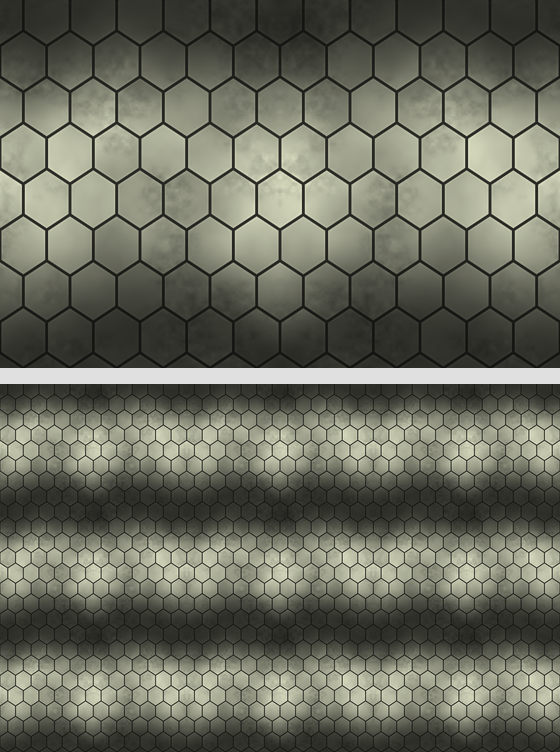
Top: one tile. Bottom: repeated 3 by 3.
Reproduce this pattern procedurally as a Shadertoy shader.

```glsl
// Brushed olive metal plate cut into a seamless grid of 12 x 8 hexagons.
// A soft band of light crosses the middle; dark grooves with thin bright
// rims part the cells, and wrapped value noise adds clouds and worn specks.

const float TAU = 6.2831853;
const vec2 CELLS = vec2(12.0, 8.0);      // columns, rows (rows must be even)
const float ROW_PHASE = 3.667;           // height of an unshifted row
const float GROOVE = 0.031;              // half width, in cell widths
const vec3 METAL_TINT = vec3(0.985, 1.0, 0.87);

float hash21(vec2 p) {
    vec3 q = fract(p.xyx * 0.1031);
    q += dot(q, q.yzx + 33.33);
    return fract((q.x + q.y) * q.z);
}

// Value noise that repeats after a whole number of lattice steps.
float wrapNoise(vec2 uv, vec2 period) {
    vec2 p = uv * period;
    vec2 i = floor(p);
    vec2 f = fract(p);
    f = f * f * (3.0 - 2.0 * f);
    float a = hash21(mod(i, period));
    float b = hash21(mod(i + vec2(1.0, 0.0), period));
    float c = hash21(mod(i + vec2(0.0, 1.0), period));
    float d = hash21(mod(i + vec2(1.0, 1.0), period));
    return mix(mix(a, b, f.x), mix(c, d, f.x), f.y);
}

float wrapFbm(vec2 uv, vec2 period) {
    float sum = 0.0;
    float gain = 0.5;
    for (int i = 0; i < 4; i++) {
        sum += gain * wrapNoise(uv, period);
        period *= 2.0;
        gain *= 0.5;
    }
    return sum / 0.9375;
}

// Distance to the border of a pointy hexagon of width 1, positive inside.
float hexInside(vec2 p, float rowPitch) {
    p = abs(p);
    vec2 normal = normalize(vec2(rowPitch / 3.0, 0.5));
    float slope = dot(normal, vec2(0.0, rowPitch * 2.0 / 3.0) - p);
    return min(0.5 - p.x, slope);
}

// Nearest hexagon: xy = place inside it, zw = its wrapped index.
vec4 hexCell(vec2 uv, float rowPitch) {
    vec2 g = uv * CELLS - vec2(0.0, ROW_PHASE);
    vec2 evenId = vec2(floor(g.x + 0.5), 2.0 * floor(g.y * 0.5 + 0.5));
    vec2 oddId = vec2(floor(g.x) + 0.5, 2.0 * floor(g.y * 0.5) + 1.0);
    vec2 scale = vec2(1.0, rowPitch);
    vec2 a = (g - evenId) * scale;
    vec2 b = (g - oddId) * scale;
    bool useEven = hexInside(a, rowPitch) > hexInside(b, rowPitch);
    return useEven ? vec4(a, mod(evenId, CELLS)) : vec4(b, mod(oddId, CELLS));
}

// Broad band of light, swaying with whole waves across the width.
float sheen(vec2 uv) {
    float sway = cos(2.0 * TAU * uv.x);
    float depth = 1.0 - uv.y - 0.035 * sway;
    float band = smoothstep(0.02, 0.42, depth) * (1.0 - smoothstep(0.5, 0.95, depth));
    float ripple = 0.03 * sway - 0.04 * cos(3.0 * TAU * uv.x);
    return 0.185 + band * (0.51 + ripple);
}

// Mirrored clouds and patches of fine specks.
float wear(vec2 uv) {
    vec2 m = vec2(abs(uv.x - 0.5), uv.y);
    float cloud = wrapFbm(m, vec2(10.0, 6.0)) - 0.5;
    float patches = smoothstep(0.48, 0.72, wrapFbm(m + 0.37, vec2(9.0, 7.0)));
    float specks = wrapFbm(m, vec2(84.0, 56.0)) - 0.55;
    return 0.36 * cloud + patches * (0.36 * specks - 0.04);
}

// Small change of tone and slant of light from cell to cell.
float cellShade(vec2 local, vec2 id) {
    float tone = hash21(id * 2.0 + 7.0) - 0.5;
    float angle = TAU * hash21(id * 2.0 + 41.0);
    return 0.10 * tone + 0.13 * dot(local, vec2(cos(angle), sin(angle)));
}

void mainImage(out vec4 fragColor, in vec2 fragCoord) {
    vec2 uv = fragCoord / iResolution.xy;
    float rowPitch = CELLS.x / CELLS.y * iResolution.y / iResolution.x;
    float pixel = CELLS.x / iResolution.x;

    vec4 cell = hexCell(uv, rowPitch);
    float edge = hexInside(cell.xy, rowPitch);

    // Metal face
    float light = sheen(uv);
    float face = light * (1.0 + wear(uv) + cellShade(cell.xy, cell.zw));

    // Thin bright rim beside the groove
    float rim = 1.0 - smoothstep(0.0, 0.022 + pixel * 0.5, abs(edge - GROOVE - 0.014));
    face += 0.10 * rim * light;

    // Groove, darkest along its middle
    float groove = 0.045 + 0.15 * light + 0.03 * smoothstep(0.0, GROOVE, edge);
    float cover = smoothstep(-0.7, 0.7, (edge - GROOVE) / pixel);
    fragColor = vec4(METAL_TINT * mix(groove, face, cover), 1.0);
}
```
